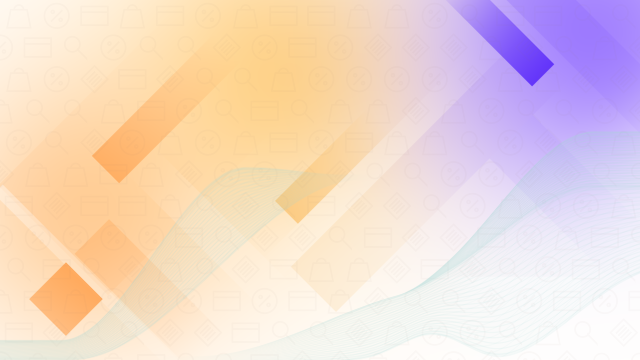
Reproduce this background procedurally as a Shadertoy shader.

```glsl
// Soft orange and violet backdrop with diagonal bars, faint shop icons and teal mesh waves.

float hash(vec2 c) { return fract(sin(dot(c, vec2(127.1, 311.7))) * 43758.5453); }

float glow(vec2 p, vec2 centre, float radius) {
    vec2 d = (p - centre) / radius;
    return exp(-dot(d, d));
}

float band(float t, float lo, float hi) {
    float e = 1.0 / iResolution.y;
    return smoothstep(lo - e, lo + e, t) * (1.0 - smoothstep(hi - e, hi + e, t));
}

// Bar with a crisp end at start that fades away towards finish.
float bar(float across, float lo, float hi, float along, float start, float finish) {
    float e = 1.0 / iResolution.y;
    float k = clamp((along - start) / (finish - start), 0.0, 1.0);
    return band(across, lo, hi) * smoothstep(-e, e, (along - start) * sign(finish - start)) * (1.0 - k);
}

float stroke(float d) {
    float e = 1.0 / iResolution.y;
    return 1.0 - smoothstep(0.0008, 0.0012 + e, abs(d));
}

float box(vec2 p, vec2 size) {
    vec2 d = abs(p) - size;
    return length(max(d, 0.0)) + min(max(d.x, d.y), 0.0);
}

// Outlined bag, coin, card, lens or tag in staggered cells.
float icons(vec2 p) {
    vec2 cell = vec2(0.105, 0.088);
    vec2 g = p / cell;
    g.x += 0.5 * mod(floor(g.y), 2.0);
    float kind = hash(floor(g)) * 5.0;
    vec2 q = (fract(g) - 0.5) * cell;
    if (kind < 1.0) {
        float handle = abs(length(q + vec2(0.0, 0.017)) - 0.013);
        return max(stroke(box(q - vec2(0.0, 0.008), vec2(0.026 + q.y * 0.2, 0.025))),
                   stroke(handle) * step(q.y, -0.017));
    }
    if (kind < 2.0) {
        float slash = max(abs(q.x + q.y) * 0.7, length(q) - 0.02);
        float dots = length(abs(q) - 0.011) + step(q.x * q.y, 0.0);
        return max(stroke(length(q) - 0.034), max(stroke(slash), stroke(dots - 0.004)));
    }
    if (kind < 3.0) {
        return max(stroke(box(q, vec2(0.037, 0.026))), stroke(max(abs(q.y + 0.01), abs(q.x) - 0.037)));
    }
    if (kind < 4.0) {
        vec2 r = q + 0.009;
        float grip = max(abs(r.x - r.y) * 0.7, abs(r.x - 0.027) - 0.012);
        return max(stroke(length(r) - 0.021), stroke(grip));
    }
    vec2 d = vec2(q.x + q.y, q.x - q.y) * 0.707;
    float bars = step(box(d, vec2(0.017)), 0.0) * stroke(abs(fract(d.x * 110.0) - 0.5) / 110.0);
    return max(stroke(box(d, vec2(0.026))), bars);
}

// Open weave of fine lines between two curves, with soft brighter rims.
float mesh(vec2 p, float top, float bottom, float slope) {
    float height = max(bottom - top, 0.004);
    float t = (p.y - top) / height;
    float w = slope / iResolution.y + 0.0004;
    float strands = abs(fract(t * 22.0) - 0.5) * height / 22.0;
    float weave = abs(fract(t * 15.0 + p.x * 14.0 + 0.5 * sin(p.x * 9.0)) - 0.5) * height / 15.0;
    float lines = (1.0 - smoothstep(0.0, w, strands)) + 0.6 * (1.0 - smoothstep(0.0, w, weave));
    float rims = exp(-abs(p.y - top) / (0.006 * slope)) + 0.7 * exp(-abs(p.y - bottom) / (0.006 * slope));
    return band(p.y, top, bottom) * (0.06 + 0.13 * lines + 0.22 * rims);
}

void mainImage(out vec4 fragColor, in vec2 fragCoord) {
    // Canvas heights, measured down from the upper left corner.
    vec2 p = vec2(fragCoord.x, iResolution.y - fragCoord.y) / iResolution.y;
    float u = p.x + p.y, v = p.x - p.y;

    // Background glows
    vec3 orange = vec3(1.0, 0.60, 0.25), violet = vec3(0.36, 0.17, 0.98);
    vec3 col = vec3(1.0, 0.992, 0.98);
    col = mix(col, vec3(1.0, 0.78, 0.54), 0.80 * glow(p, vec2(0.25, 0.58), 0.40));
    col = mix(col, vec3(1.0, 0.81, 0.49), 0.90 * glow(p, vec2(0.77, 0.21), 0.41));
    col = mix(col, vec3(0.61, 0.47, 1.0), 0.92 * glow(p, vec2(1.65, 0.09), 0.44));
    col = mix(col, vec3(1.0), 0.6 * smoothstep(1.9, 2.6, u));

    // Pale diagonal bars
    col = mix(col, orange, 0.10 * bar(u, 0.51, 1.12, v, -0.52, 0.45));
    col = mix(col, vec3(1.0), 0.16 * band(v, -0.13, 0.02) * smoothstep(0.8, 1.15, u) * (1.0 - smoothstep(1.3, 1.7, u)));
    col = mix(col, vec3(1.0), 0.20 * band(u, 1.449, 1.549) * smoothstep(-0.1, 0.4, v) * (1.0 - smoothstep(0.5, 1.2, v)));
    col = mix(col, vec3(0.97, 0.80, 0.55), 0.24 * bar(u, 1.549, 1.80, v, 0.067, 0.8));
    col = mix(col, vec3(0.66, 0.52, 0.95), 0.17 * band(u, 1.549, 1.80) * smoothstep(0.4, 1.1, v) * (1.0 - smoothstep(1.15, 1.4, v)));
    col = mix(col, violet, 0.16 * bar(v, 1.407, 1.60, u, 1.3, 2.4));
    col = mix(col, violet, 0.06 * bar(v, 0.92, 1.16, u, 1.80, 2.5));

    // Strong bars and the crossing white stripe
    col = mix(col, orange, 0.27 * bar(v, -0.498, -0.306, u, 0.912, 1.55));
    col = mix(col, vec3(1.0), 0.36 * bar(v, -0.555, -0.505, u, 0.52, 1.75));
    col = mix(col, orange, 0.60 * bar(u, 0.688, 0.840, v, -0.178, 0.50));
    col = mix(col, vec3(0.98, 0.73, 0.36), 0.62 * bar(u, 1.322, 1.449, v, 0.206, 0.72));
    col = mix(col, orange, 0.75 * bar(u, 0.912, 1.116, v, -0.545, -1.3) * band(v, -0.75, -0.544));
    col = mix(col, violet, 0.92 * bar(v, 1.238, 1.361, u, 1.718, 1.2));
    col = mix(col, vec3(1.0), 0.5 * bar(p.x, 1.2, 1.613, p.y, 0.769, 0.92) * smoothstep(1.2, 1.35, p.x));

    col = mix(col, vec3(0.55, 0.42, 0.38), 0.035 * icons(p));

    // Mesh waves
    float x = p.x;
    float crest = 0.945 - 0.48 * smoothstep(0.17, 0.68, x) + 0.02 * smoothstep(0.7, 0.95, x);
    float trough = 1.0 - 0.5 * smoothstep(0.2, 1.0, x);
    float stem = 0.99 - 0.19 * smoothstep(0.55, 1.25, x);
    float rise = smoothstep(1.1, 1.65, x);
    float foot = 1.005 - 0.075 * glow(vec2(x, 0.0), vec2(1.2, 0.0), 0.13) - 0.26 * smoothstep(1.35, 1.85, x);
    float wave = 0.8 * mesh(p, crest, trough, 1.4) * (1.0 - smoothstep(0.7, 1.05, x));
    wave += mesh(p, stem - 0.435 * rise, stem - 0.28 * rise, 1.3) * smoothstep(0.5, 1.1, x);
    wave += 0.75 * mesh(p, stem - 0.28 * rise, foot, 1.1) * smoothstep(0.4, 1.1, x);
    col = mix(col, vec3(0.64, 0.84, 0.83), clamp(wave, 0.0, 0.5));

    fragColor = vec4(col, 1.0);
}
```
